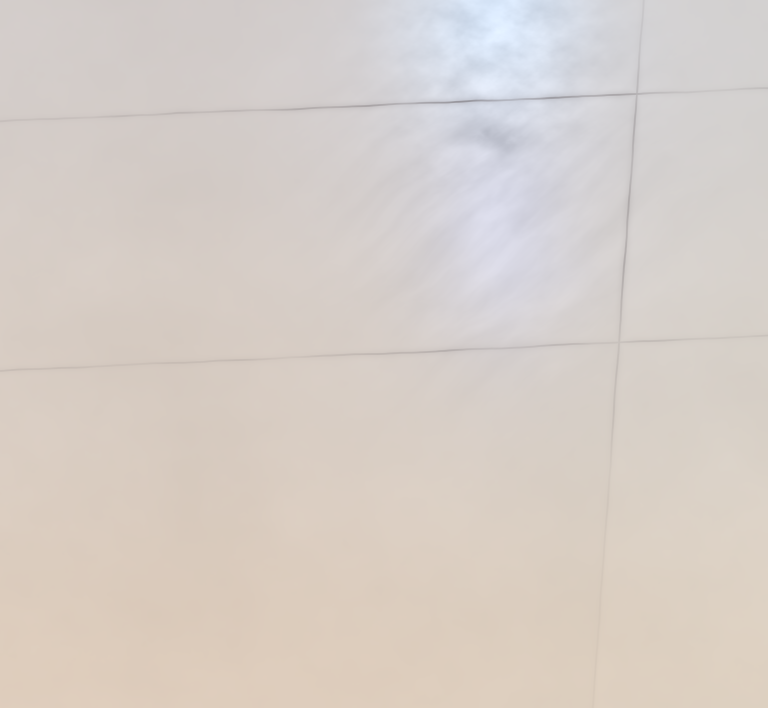
Reproduce this texture procedurally as a Shadertoy shader.

```glsl
// Pale stone floor tiles in warm light, with a cool window glare near the top.
// A vertical colour ramp is mottled by gradient noise, scuffed inside the glare,
// then crossed by two slightly sloping joints and one leaning joint.

vec2 hashGradient(vec2 cell) {
    vec2 h = vec2(dot(cell, vec2(127.1, 311.7)), dot(cell, vec2(269.5, 183.3)));
    return 2.0 * fract(sin(h) * 43758.55) - 1.0;
}

float gradientNoise(vec2 p) {
    vec2 i = floor(p), f = fract(p);
    vec2 u = f * f * f * (f * (f * 6.0 - 15.0) + 10.0);
    vec2 e = vec2(0.0, 1.0);
    float low = mix(dot(hashGradient(i), f),
                    dot(hashGradient(i + e.yx), f - e.yx), u.x);
    float high = mix(dot(hashGradient(i + e.xy), f - e.xy),
                     dot(hashGradient(i + e.yy), f - e.yy), u.x);
    return mix(low, high, u.y);
}

float fbm(vec2 p) {
    float sum = 0.0, amplitude = 0.5;
    for (int i = 0; i < 5; i++) {
        sum += amplitude * gradientNoise(p);
        p = mat2(1.6, 1.2, -1.2, 1.6) * p + 7.3;
        amplitude *= 0.5;
    }
    return sum;
}

// Soft elliptical spot, 1 at its centre
float spot(vec2 p, vec2 centre, vec2 radius) {
    vec2 d = (p - centre) / radius;
    return exp(-dot(d, d));
}

// Thin dark core with a faint wide shadow
float joint(float d, float width) {
    float pixel = 0.7 / iResolution.y;
    float core = 1.0 - smoothstep(width - pixel, width + pixel, abs(d));
    return core + 0.35 * exp(-d * d / 0.00003);
}

void mainImage(out vec4 fragColor, in vec2 fragCoord) {
    vec2 uv = fragCoord / iResolution.xy;
    vec2 p = fragCoord / iResolution.y;

    // Warm floor, cooler and greyer with height
    vec3 color = mix(vec3(0.868, 0.800, 0.735), vec3(0.848, 0.803, 0.765), smoothstep(0.0, 0.5, uv.y));
    color = mix(color, vec3(0.822, 0.797, 0.787), smoothstep(0.4, 1.0, uv.y));
    color += vec3(-0.008, 0.008, 0.012) * smoothstep(0.3, 1.0, uv.x);

    // Broad clouding and fine grain
    float cloud = fbm(p * vec2(3.0, 4.0) + 3.7);
    color += vec3(0.040, 0.042, 0.044) * cloud;
    color += 0.012 * fbm(p * 17.0);

    // Cool glare: halo, bright top and a tail reaching down
    vec2 q = uv + 0.035 * vec2(fbm(p * 9.0), fbm(p * 9.0 + 20.0));
    float halo = spot(q, vec2(0.65, 0.88), vec2(0.24, 0.37));
    float core = spot(q, vec2(0.645, 1.0), vec2(0.115, 0.16));
    float tail = spot(q, vec2(0.65, 0.69), vec2(0.09, 0.16));
    color = mix(color, vec3(0.835, 0.835, 0.870), 0.55 * halo);
    color = mix(color, vec3(0.845, 0.860, 0.950), 0.60 * tail);
    color = mix(color, vec3(0.850, 0.915, 0.995), 0.90 * core);

    // Diagonal scuffs in the tail, rougher pitting towards the top
    vec2 along = vec2(dot(p, vec2(0.77, 0.64)), dot(p, vec2(-0.64, 0.77)));
    float scuff = fbm(along * vec2(7.0, 26.0) + 1.5 * cloud);
    float pitting = fbm(p * vec2(19.0, 27.0) + 11.0);
    float polished = spot(uv, vec2(0.65, 0.74), vec2(0.17, 0.24));
    float rough = spot(uv, vec2(0.65, 0.94), vec2(0.13, 0.17));
    color += 0.14 * scuff * polished + 0.20 * pitting * rough;
    color -= 0.13 * spot(q, vec2(0.65, 0.808), vec2(0.045, 0.018)) * smoothstep(-0.2, 0.25, pitting + 0.1);
    color += 0.05 * spot(q, vec2(0.655, 0.885), vec2(0.035, 0.018));

    // Joints, wavering and worn unevenly along their length
    float wear = 0.75 + 0.9 * gradientNoise(p * 13.0 + 5.0);
    float waver = 0.004 * fbm(p * 11.0 + 31.0);
    float grout = 0.0;
    for (int i = 0; i < 2; i++) {
        float row = float(i);
        float y = 0.476 + 0.353 * row + (0.050 - 0.004 * row) * uv.x;
        float strength = mix(0.10, 0.13, row)
                       + mix(0.10, 0.30, row) * spot(uv, vec2(0.62, y), vec2(0.20, 1.0));
        grout = max(grout, strength * wear * joint(uv.y - y + waver, 0.0013));
    }
    float x = 0.772 + 0.066 * uv.y;
    float strength = 0.04 + 0.20 * spot(uv, vec2(x, 0.70), vec2(1.0, 0.26));
    grout = max(grout, strength * wear * joint(uv.x - x + waver, 0.0012));
    color = mix(color, vec3(0.36, 0.33, 0.34), clamp(grout, 0.0, 1.0));

    // The tile right of the leaning joint is a touch lighter
    color += 0.008 * smoothstep(x, x + 0.004, uv.x);

    fragColor = vec4(clamp(color, 0.0, 1.0), 1.0);
}
```
